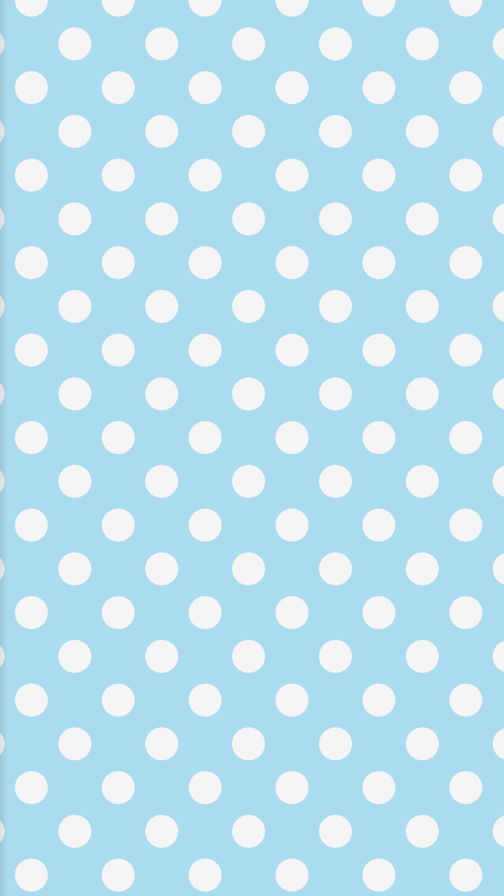
Reproduce this pattern procedurally as a Shadertoy shader.

```glsl
const vec3 SKY_BLUE = vec3(0.671, 0.859, 0.937);
const vec3 OFF_WHITE = vec3(0.961);
// Lengths are fractions of the canvas width; y runs down from the top edge.
const vec2 PITCH = vec2(0.1724, 0.1736);
const vec2 FIRST_DOT = vec2(0.0622, 0.0003);
const float DOT_RADIUS = 0.0327;
const float SHADE_WIDTH = 0.016;
const float SHADE_STRENGTH = 0.09;

// Distance from p to the nearest point of a rectangular lattice.
float latticeDistance(vec2 p) {
    vec2 cell = fract(p / PITCH + 0.5) - 0.5;
    return length(cell * PITCH);
}

void mainImage(out vec4 fragColor, in vec2 fragCoord) {
    float pixel = 1.0 / iResolution.x;
    vec2 p = vec2(fragCoord.x, iResolution.y - fragCoord.y) * pixel;

    // Two interleaved lattices give the staggered rows.
    vec2 q = p - FIRST_DOT;
    float d = min(latticeDistance(q), latticeDistance(q - 0.5 * PITCH)) - DOT_RADIUS;
    float dots = 1.0 - smoothstep(-0.75 * pixel, 0.75 * pixel, d);
    vec3 color = mix(SKY_BLUE, OFF_WHITE, dots);

    // Faint shadow along the left edge.
    float shade = 1.0 - smoothstep(0.0, SHADE_WIDTH, p.x);
    color *= 1.0 - SHADE_STRENGTH * shade;

    fragColor = vec4(color, 1.0);
}
```
